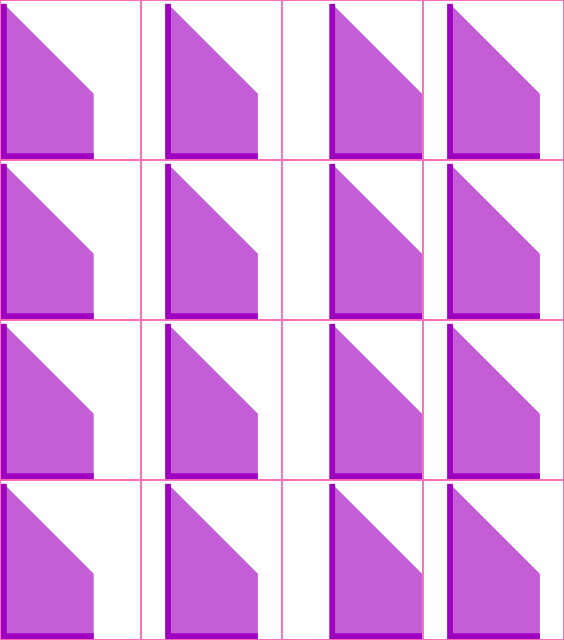
Reproduce this pattern procedurally as a Shadertoy shader.

```glsl
// A 4 x 4 grid of pink-ruled cells, each holding a violet panel with a sloped top
// and dark bars on its left and bottom. The panel slides right and back by column.
// Shapes are half-plane distances, measured in cell widths and turned into coverage.

const float CELLS  = 4.0;               // repeats across and down
const float BORDER = 0.75 / 113.0;      // rule width inside each cell
const float INNER  = 1.0 - 2.0 * BORDER;
const float PANEL  = INNER * 2.0 / 3.0; // panel width
const float BAR    = INNER / 24.0;      // dark bar width
const float PERIOD = 4.0;               // columns per slide cycle

const vec3 PAPER  = vec3(1.0);
const vec3 PINK   = vec3(1.0, 0.41, 0.706);
const vec3 VIOLET = vec3(0.765, 0.37, 0.843);
const vec3 DARK   = vec3(0.62, 0.005, 0.75);

// Share of a pixel covered, from a distance that is positive inside
float coverage(float dist, float pixel) {
    return clamp(0.5 + dist / pixel, 0.0, 1.0);
}

// Triangle wave from 0 to 1 and back over one period of columns
float slide(float column) {
    float halfPeriod = 0.5 * PERIOD;
    return 1.0 - abs(mod(column, PERIOD) - halfPeriod) / halfPeriod;
}

void mainImage(out vec4 fragColor, in vec2 fragCoord) {
    // Cell coordinates, with one cell width as the unit
    vec2 grid = fragCoord / iResolution.xy * CELLS;
    vec2 size = vec2(1.0, iResolution.y / iResolution.x);
    vec2 cell = fract(grid) * size;
    float pixel = CELLS / iResolution.x;

    // Panel coordinates: x from its left side, drop from the top of the cell
    float x = cell.x - BORDER - slide(floor(grid.x)) * (INNER - PANEL);
    float drop = size.y - BORDER - cell.y;
    float rise = cell.y - BORDER;
    float right = PANEL - x;

    // Sloped panel, starting at the middle of the upright bar
    float slope = (drop - x) * inversesqrt(2.0);
    float panel = min(slope, min(x - 0.5 * BAR, right));

    // Upright bar with a flat top, and the base bar
    float upright = min(min(x, BAR - x), drop - 0.5 * BAR);
    float base = min(min(x, right), BAR - rise);

    // Rule around the cell
    vec2 edge = min(cell, size - cell);
    float rule = BORDER - min(edge.x, edge.y);

    vec3 color = mix(PAPER, VIOLET, coverage(panel, pixel));
    color = mix(color, DARK, coverage(max(upright, base), pixel));
    color = mix(color, PINK, coverage(rule, pixel));
    fragColor = vec4(color, 1.0);
}
```
